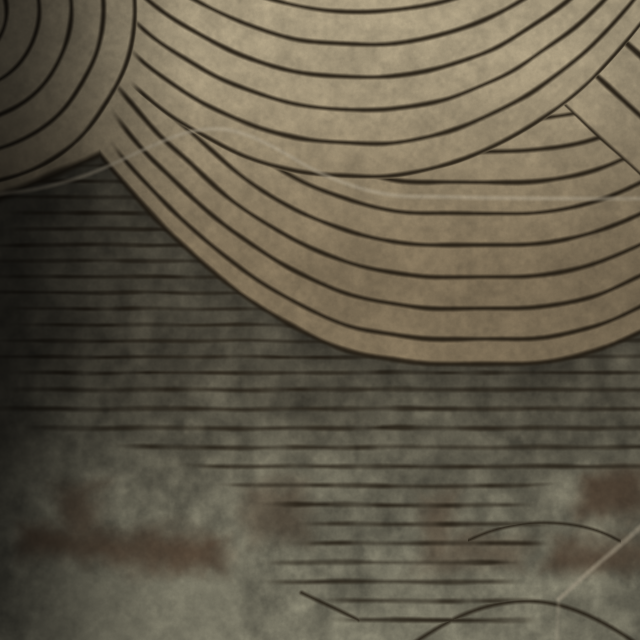
Write a WebGL 2 fragment shader that draws this background.

```glsl
#version 300 es
precision highp float;
// Overlapping fans of inked arcs, like stylised clouds, above a worn stone wall.
// Each fan is a scalar field whose evenly spaced level lines are the ink strokes;
// the wall has ruled strokes, rust and cracks, and noise ages everything.
uniform vec2 u_resolution;
out vec4 fragColor;

const vec3 CLOTH_LIGHT = vec3(0.64, 0.59, 0.485);
const vec3 CLOTH_WARM = vec3(0.475, 0.42, 0.33);
const vec3 WALL_DARK = vec3(0.3, 0.285, 0.24);
const vec3 WALL_LIGHT = vec3(0.42, 0.41, 0.35);
const vec3 RUST = vec3(0.26, 0.195, 0.145);
const vec3 INK = vec3(0.13, 0.105, 0.07);
const vec3 CRACK = vec3(0.64, 0.6, 0.52);
const float INK_WIDTH = 0.0031;
const float SOFTNESS = 0.0034;
const float UPPER_STEP = 0.0515;
const float LOWER_RIM = 0.039;
const float LOWER_STEP = 0.0488;
const float SIDE_STEP = 0.05;
const float CORNER_STEP = 0.068;
const float RULE_STEP = 0.03;

float hash(vec2 p) {
  p = fract(p * vec2(0.1031, 0.1173));
  p += dot(p, p.yx + 33.33);
  return fract((p.x + p.y) * p.x * 17.0);
}

float noise(vec2 p) {
  vec2 i = floor(p), f = fract(p);
  f = f * f * (3.0 - 2.0 * f);
  i += 50.0;
  return mix(mix(hash(i), hash(i + vec2(1, 0)), f.x),
             mix(hash(i + vec2(0, 1)), hash(i + vec2(1, 1)), f.x), f.y);
}

float fbm(vec2 p) {
  float sum = 0.0, amp = 0.5;
  for (int i = 0; i < 4; i++) {
    sum += amp * noise(p);
    p = mat2(1.7, 1.2, -1.2, 1.7) * p + 7.3;
    amp *= 0.5;
  }
  return sum / 0.94;
}

float stroke(float d, float width) {
  float soft = max(SOFTNESS, 0.7 / u_resolution.y);
  return 1.0 - smoothstep(width - soft, width + soft, abs(d));
}

float inside(float d) { return smoothstep(-0.002, 0.002, d); }

// Signed distance to the nearest level line, keeping only levels from zero up.
float level(float field, float spacing) {
  return field - spacing * max(0.0, round(field / spacing));
}

float segment(vec2 p, vec2 a, vec2 b) {
  vec2 ab = b - a;
  return length(p - a - ab * clamp(dot(p - a, ab) / dot(ab, ab), 0.0, 1.0));
}

float patchMask(vec2 p, vec2 center, vec2 halfSize) {
  vec2 q = abs(p - center) - halfSize;
  return 1.0 - smoothstep(-0.02, 0.03, max(q.x, q.y));
}

void main() {
  vec2 uv = gl_FragCoord.xy / u_resolution;
  vec2 p = uv + 0.004 * (vec2(noise(uv * 13.0), noise(uv * 13.0 + 40.0)) - 0.5);
  float mottling = fbm(uv * 11.0), blotches = fbm(uv * 36.0), grain = fbm(uv * 120.0);
  float thickness = INK_WIDTH * (0.75 + 0.5 * noise(uv * 24.0));

  // Fan fields: zero on the outer rim, growing inward.
  float ux = p.x - 0.56, lx = max(abs(p.x - 0.74) - 0.06, 0.0);
  float upper = p.y - 0.724 - ux * ux - 1.2 * ux * ux * ux * ux;
  float lower = p.y - 0.4315 - 1.2 * lx * lx;
  float lowerSlope = sqrt(1.0 + 5.76 * lx * lx);
  float side = 0.275 - length(p - vec2(-0.065, 0.985));
  float corner = dot(p, vec2(0.67, 0.74)) - 1.208;

  // Wall: plaster, light patch and rust.
  float wallLight = smoothstep(0.5, 0.1, uv.y - 0.12 * (mottling - 0.5));
  float streaks = fbm(uv * vec2(32.0, 13.0));
  vec3 wall = mix(WALL_DARK, WALL_LIGHT, wallLight);
  wall *= 0.47 + 0.3 * mottling + 0.3 * streaks + 0.5 * blotches;
  wall = mix(wall, WALL_LIGHT * 1.1, 0.6 * patchMask(p, vec2(0.22, 0.04), vec2(0.15, 0.06)));
  vec2 r = uv + 0.06 * (vec2(fbm(uv * 14.0), fbm(uv * 14.0 + 20.0)) - 0.5);
  float rust = patchMask(r, vec2(0.19, 0.148), vec2(0.15, 0.022));
  rust = max(rust, 0.8 * patchMask(r, vec2(0.13, 0.2), vec2(0.025, 0.045)));
  rust = max(rust, 0.6 * patchMask(r, vec2(0.43, 0.2), vec2(0.04, 0.03)));
  rust = max(rust, 0.7 * patchMask(r, vec2(0.68, 0.17), vec2(0.025, 0.045)));
  rust = max(rust, 0.6 * patchMask(r, vec2(0.74, 0.135), vec2(0.07, 0.02)));
  rust = max(rust, patchMask(r, vec2(0.96, 0.225), vec2(0.04, 0.035)));
  rust = max(rust, patchMask(r, vec2(0.94, 0.13), vec2(0.08, 0.02)));
  wall = mix(wall, RUST, rust * (0.4 + 0.5 * mottling));

  // Ruled strokes, closer together higher up, each with ragged ends.
  float ruled = mix(uv.y, p.y, 0.6) - 0.031 + 0.2 * max(p.y - 0.4, 0.0);
  float row = round(ruled / RULE_STEP);
  float jitter = 0.08 * (hash(vec2(row, 3.0)) - 0.5);
  float start = 0.47 * smoothstep(0.38, 0.19, uv.y) + 0.08 * smoothstep(0.1, 0.04, uv.y) + jitter;
  float stop = mix(0.83, 1.1, smoothstep(0.23, 0.29, uv.y)) + jitter;
  float rules = stroke(ruled - RULE_STEP * row, thickness * 1.1) * step(0.0, row);
  rules *= smoothstep(start - 0.04, start + 0.04, uv.x) * smoothstep(stop + 0.03, stop - 0.03, uv.x);
  rules *= 0.4 + 0.6 * noise(vec2(uv.x * 30.0, row * 5.3));
  float wx = p.x - 0.82, hx = p.x - 0.85;
  float waves = stroke((p.y - 0.06 + 2.2 * wx * wx) / (1.0 + 2.0 * abs(wx)), 0.0025);
  waves = max(waves, stroke(p.y - 0.183 + 2.0 * hx * hx, 0.002) * step(abs(hx), 0.12));
  waves = max(waves, stroke(segment(p, vec2(0.47, 0.075), vec2(0.56, 0.03)), 0.0025));
  wall = mix(wall, INK, 0.85 * max(rules, waves));

  // Cloth: one tone across the fans, inked by their level lines.
  float warmth = smoothstep(0.98, 0.55, uv.y);
  vec3 cloth = mix(CLOTH_LIGHT, CLOTH_WARM, warmth) * (0.84 + 0.16 * mottling + 0.16 * blotches);
  float ink = stroke(level(lower - LOWER_RIM, LOWER_STEP) / lowerSlope, thickness);
  ink *= smoothstep(0.17, 0.2, uv.x);
  ink = mix(ink, stroke(level(corner, CORNER_STEP), thickness * 1.2), inside(corner));
  float upperInk = stroke(level(upper, UPPER_STEP) / sqrt(1.0 + 4.5 * ux * ux), thickness);
  upperInk *= smoothstep(0.2, 0.225, uv.x);
  ink = mix(ink, upperInk, inside(upper + 0.004));
  float sideInk = stroke(level(side, SIDE_STEP), thickness);
  ink = mix(ink, sideInk, inside(side + 0.004));
  cloth = mix(cloth, INK, 0.9 * ink);

  float clothEdge = max(lower, p.y - 0.69 - 0.45 * p.x);
  wall *= 1.0 - 0.18 * exp(-22.0 * max(0.0, -clothEdge));
  vec3 color = mix(wall, cloth, inside(clothEdge));
  color = mix(color, INK, 0.85 * stroke(clothEdge / lowerSlope, thickness * 1.1));

  // Pale cracks: a long swell and a short branch.
  float swell = (p.x - 0.34) / (p.x < 0.34 ? 0.2 : 0.16);
  float crack = 0.55 * stroke(p.y - 0.69 - 0.108 * exp(-swell * swell), 0.0032);
  crack = max(crack, 0.55 * stroke(segment(p, vec2(0.872, 0.0625), vec2(1.01, 0.185)), 0.0035));
  crack = max(crack, 0.25 * stroke(segment(p, vec2(0.872, 0.0625), vec2(0.872, -0.1)), 0.003));
  color = mix(color, CRACK, crack);

  // Grain and the shadow along the left.
  color *= 0.92 + 0.16 * grain;
  color *= mix(0.3, 1.03, smoothstep(-0.04, 0.36, uv.x + 0.05 * wallLight));
  color *= 1.0 - 0.1 * smoothstep(0.8, 1.05, uv.x);
  fragColor = vec4(color, 1.0);
}
```
